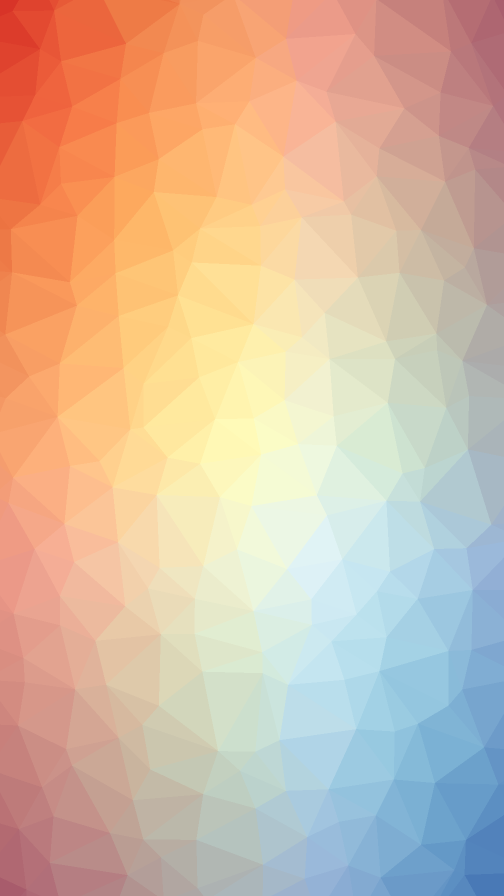
Write a Shadertoy shader that draws this background.

```glsl
#define COLUMNS 11.0      // mesh cells across the canvas
#define JITTER 0.85       // site scatter within a cell
#define SEED 7.3
#define MAX_PIVOTS 16
#define AA 2              // samples per pixel side

const int REACH = 2;
const int SITES = (2 * REACH + 1) * (2 * REACH + 1);

const mat3 RGB_TO_XYZ = mat3(0.4124, 0.2126, 0.0193,
                             0.3576, 0.7152, 0.1192,
                             0.1805, 0.0722, 0.9505);

// Red through pale yellow to blue
const vec3 RAMP[9] = vec3[9](
    vec3(0.843, 0.188, 0.153), vec3(0.957, 0.427, 0.263),
    vec3(0.992, 0.682, 0.380), vec3(0.996, 0.878, 0.565),
    vec3(1.000, 1.000, 0.749), vec3(0.878, 0.953, 0.973),
    vec3(0.671, 0.851, 0.914), vec3(0.455, 0.678, 0.820),
    vec3(0.271, 0.459, 0.706));

vec2 hash22(vec2 p) {
    vec3 q = fract(vec3(p.xyx) * vec3(0.1031, 0.1030, 0.0973) + SEED * 0.137);
    q += dot(q, q.yzx + 33.33);
    return fract((q.xx + q.yz) * q.zy);
}

float cross2(vec2 a, vec2 b) { return a.x * b.y - a.y * b.x; }

// Cube-rooted XYZ: blends here equal blends in Lab
vec3 toPerceptual(vec3 rgb) {
    return pow(RGB_TO_XYZ * pow(rgb, vec3(2.2)), vec3(1.0 / 3.0));
}

vec3 toRgb(vec3 c) {
    return pow(clamp(inverse(RGB_TO_XYZ) * (c * c * c), 0.0, 1.0), vec3(1.0 / 2.2));
}

vec3 ramp(float t) {
    float s = clamp(t, 0.0, 1.0) * 8.0;
    int i = min(int(s), 7);
    return mix(toPerceptual(RAMP[i]), toPerceptual(RAMP[i + 1]), s - float(i));
}

vec2 circumcentre(vec2 a, vec2 b, vec2 c) {
    b -= a;
    c -= a;
    vec2 n = dot(b, b) * vec2(c.y, -c.x) + dot(c, c) * vec2(-b.y, b.x);
    return a + n / (2.0 * cross2(b, c));
}

// Centroid of the Delaunay triangle around p
vec2 facetCentre(vec2 p) {
    vec2 site[SITES];
    for (int i = 0; i < SITES; i++) {
        vec2 cell = floor(p) + vec2(i % (2 * REACH + 1) - REACH, i / (2 * REACH + 1) - REACH);
        site[i] = cell + 0.5 + JITTER * (hash22(cell + 40.0) - 0.5) - p;
    }

    // Shrink a large triangle until its circumcircle holds no site
    vec2 a = vec2(-17.0, -10.0), b = vec2(17.0, -10.0), c = vec2(0.0, 20.0);
    for (int k = 0; k < MAX_PIVOTS; k++) {
        vec2 centre = circumcentre(a, b, c);
        float nearest = dot(a - centre, a - centre) * 0.9999 - 1e-4;
        vec2 q = a;
        bool found = false;
        for (int i = 0; i < SITES; i++) {
            vec2 d = site[i] - centre;
            float dist = dot(d, d);
            if (dist < nearest) {
                nearest = dist;
                q = site[i];
                found = true;
            }
        }
        if (!found) break;
        // Swap out the corner that keeps p enclosed
        float qa = cross2(q, a), qb = cross2(q, b), qc = cross2(q, c);
        if (qb >= 0.0 && qc <= 0.0) a = q;
        else if (qc >= 0.0 && qa <= 0.0) b = q;
        else c = q;
    }
    return p + (a + b + c) / 3.0;
}

void mainImage(out vec4 fragColor, in vec2 fragCoord) {
    vec2 meshSize = COLUMNS * iResolution.xy / iResolution.x;
    vec3 sum = vec3(0.0);
    for (int i = 0; i < AA * AA; i++) {
        vec2 offset = (vec2(i % AA, i / AA) + 0.5) / float(AA) - 0.5;
        vec2 p = (fragCoord + offset) / iResolution.xy * meshSize;
        vec2 uv = facetCentre(p) / meshSize;
        // Equal blend of a rightward and a downward ramp
        sum += toRgb(0.5 * (ramp(uv.x) + ramp(1.0 - uv.y)));
    }
    fragColor = vec4(sum / float(AA * AA), 1.0);
}
```
